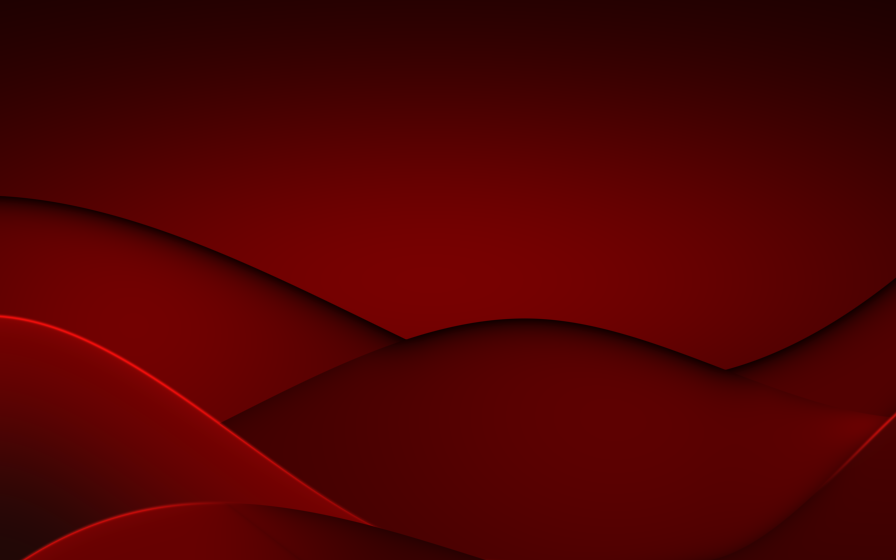
Give the GLSL for this background, as a WebGL 2 fragment shader.

```glsl
#version 300 es
// Deep red backdrop of overlapping curved sheets with soft shadows and lit rims.
precision highp float;

uniform vec2 u_resolution;
out vec4 fragColor;

const float ASPECT = 1.6;

// Cubic arc over [x0, x1] with straight ends: returns signed depth below it.
float arcDepth(vec2 p, float x0, float x1, vec4 h) {
    float cx = clamp(p.x, x0, x1);
    float t = (cx - x0) / (x1 - x0);
    vec3 a = mix(h.xyz, h.yzw, t);
    vec2 b = mix(a.xy, a.yz, t);
    float slope = 3.0 * (b.y - b.x) / (x1 - x0);
    float height = mix(b.x, b.y, t) + slope * (p.x - cx);
    return (height - p.y) / sqrt(1.0 + slope * slope);
}

// Soft elliptical falloff, 1 at the center.
float glow(vec2 p, vec2 center, vec2 size) {
    vec2 q = (p - center) / size;
    return exp(-dot(q, q));
}

// Lays a sheet over the base, darkened just inside its edge.
vec3 addSheet(vec3 base, vec3 sheet, float depth, float shade, float width, float pixel) {
    float inside = smoothstep(-pixel, pixel, depth);
    float shadow = shade * exp(-max(depth, 0.0) / width);
    return mix(base, sheet * (1.0 - shadow), inside);
}

// Thin bright line with a faint inner halo.
vec3 rimLight(float depth, float strength, float pixel) {
    float line = exp(-pow(depth / max(0.0028, pixel * 0.8), 2.0));
    float halo = 0.22 * exp(-max(depth, 0.0) / 0.018) * smoothstep(-pixel, pixel, depth);
    return vec3(0.44, 0.045, 0.035) * strength * (line + halo);
}

vec3 red(float level) {
    return vec3(level, 0.004, 0.004);
}

void main() {
    vec2 p = gl_FragCoord.xy / u_resolution * vec2(ASPECT, 1.0);
    float pixel = 0.8 / u_resolution.y;

    // Backdrop: broad glow fading to near black at the top
    vec3 color = red(0.07 + 0.40 * glow(p, vec2(0.77, 0.50), vec2(1.08, 0.40)));

    // Right rear sheet
    float rightRear = arcDepth(p, 1.2958, 1.6, vec4(0.3396, 0.3667, 0.4229, 0.5042));
    color = addSheet(color, red(0.32), rightRear, 0.82, 0.022, pixel);

    // Left rear sheet
    float leftRear = arcDepth(p, 0.0, 0.725, vec4(0.650, 0.6375, 0.5104, 0.3938));
    float leftLevel = 0.29 + 0.16 * glow(p, vec2(0.24, 0.42), vec2(0.36, 0.32));
    color = addSheet(color, red(leftLevel), leftRear, 0.84, 0.022, pixel);

    // Central hump, with a strong shadow only along its crest
    float humpRise = arcDepth(p, 0.3917, 0.9375, vec4(0.2438, 0.3354, 0.4313, 0.4313));
    float humpFall = arcDepth(p, 0.9375, 1.6, vec4(0.4313, 0.4313, 0.2729, 0.2542));
    float hump = p.x < 0.9375 ? humpRise : humpFall;
    float crest = smoothstep(0.64, 0.76, p.x) * (1.0 - smoothstep(1.26, 1.38, p.x));
    float humpLevel = 0.24 + 0.125 * glow(p, vec2(1.10, 0.26), vec2(0.50, 0.36))
        + 0.07 * smoothstep(1.25, 1.6, p.x)
        + 0.16 * glow(p, vec2(1.60, 0.25), vec2(0.10, 0.05));
    color = addSheet(color, red(humpLevel), hump, mix(0.24, 0.84, crest), 0.022, pixel);

    // Right front sheet, lit toward its upper tip
    float rightFront = arcDepth(p, 1.2708, 1.6, vec4(0.0, 0.025, 0.1563, 0.2604));
    color *= 1.0 - 0.30 * exp(-abs(rightFront) / 0.016);
    float rightLevel = 0.24 + 0.20 * p.y;
    color = addSheet(color, red(rightLevel), rightFront, 0.25, 0.02, pixel);
    color += rimLight(rightFront, smoothstep(1.44, 1.6, p.x), pixel);

    // Left front sheet, fading to charcoal in the lower corner
    float leftFront = arcDepth(p, 0.0, 0.8542, vec4(0.4354, 0.4146, 0.0229, 0.0));
    float sink = smoothstep(0.0, 0.43, leftFront);
    vec3 leftColor = mix(red(0.44), vec3(0.13, 0.03, 0.025), sink);
    color = addSheet(color, leftColor, leftFront, 0.0, 0.02, pixel);
    color += rimLight(leftFront, 1.0 - 0.85 * smoothstep(0.25, 0.80, p.x), pixel);

    // Low front hump, with a faint diagonal fold
    float lowHump = arcDepth(p, 0.0417, 0.8542, vec4(0.0, 0.175, 0.0896, 0.0042));
    float fold = p.x - 0.406 - 1.30 * (0.10 - p.y);
    float lowLevel = mix(0.40, 0.23, smoothstep(0.32, 0.74, p.x))
        - 0.03 * exp(-abs(fold) / 0.006);
    float lowShade = 0.35 * smoothstep(0.38, 0.55, p.x);
    color = addSheet(color, red(lowLevel), lowHump, lowShade, 0.02, pixel);
    color += rimLight(lowHump, 0.8 * (1.0 - smoothstep(0.22, 0.46, p.x)), pixel);

    fragColor = vec4(clamp(color, 0.0, 1.0), 1.0);
}
```
